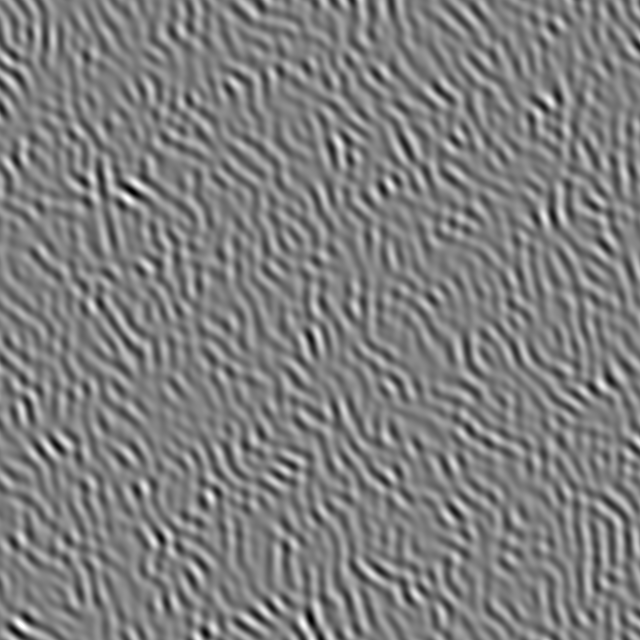
Reproduce this texture procedurally as a three.js fragment shader.

```glsl
// Grey Gabor noise: short wavy ripples leaning along one diagonal.
#define CELLS 20.0      // grid cells across the canvas
#define GRAINS 5        // ripple grains per cell
#define GRAIN_SIZE 0.4  // Gaussian radius of a grain, in cells
#define FREQUENCY 38.0  // ripples across the canvas
#define DIRECTION 0.54  // mean wave direction, radians
#define SPREAD 0.6      // largest deviation from it, radians
#define MID_GREY 0.497
#define CONTRAST 0.18

varying vec2 vUv;

const float TAU = 6.2831853;

// Four random values in 0..1 from a cell and a grain index
vec4 hash4(vec3 p) {
  vec4 q = fract((p.xyzx + 17.0) * vec4(0.1031, 0.1030, 0.0973, 0.1099));
  q += dot(q, q.wzxy + 33.33);
  return fract((q.xxyz + q.yzzw) * q.zywx);
}

// One grain: a plane wave under a Gaussian that fades out within one cell
float gaborGrain(vec2 offset, float angle) {
  float r2 = dot(offset, offset);
  float envelope = exp(-0.5 * r2 / (GRAIN_SIZE * GRAIN_SIZE));
  envelope *= 1.0 - smoothstep(0.7, 1.0, sqrt(r2));
  vec2 waveDir = vec2(cos(angle), sin(angle));
  return envelope * cos(TAU * FREQUENCY / CELLS * dot(offset, waveDir));
}

// Sum of randomly placed, weighted grains from the neighbouring cells
float gaborNoise(vec2 p) {
  vec2 cell = floor(p);
  vec2 local = p - cell;
  float sum = 0.0;
  for (int y = -1; y <= 1; y++) {
    for (int x = -1; x <= 1; x++) {
      vec2 neighbour = vec2(float(x), float(y));
      for (int i = 0; i < GRAINS; i++) {
        vec4 rnd = hash4(vec3(cell + neighbour, float(i) * 7.0));
        float angle = DIRECTION + SPREAD * (2.0 * rnd.z - 1.0);
        float weight = 2.0 * rnd.w - 1.0;
        sum += weight * gaborGrain(local - neighbour - rnd.xy, angle);
      }
    }
  }
  return sum;
}

void main() {
  float grey = MID_GREY + CONTRAST * gaborNoise(vUv * CELLS);
  gl_FragColor = vec4(vec3(clamp(grey, 0.0, 1.0)), 1.0);
}
```
